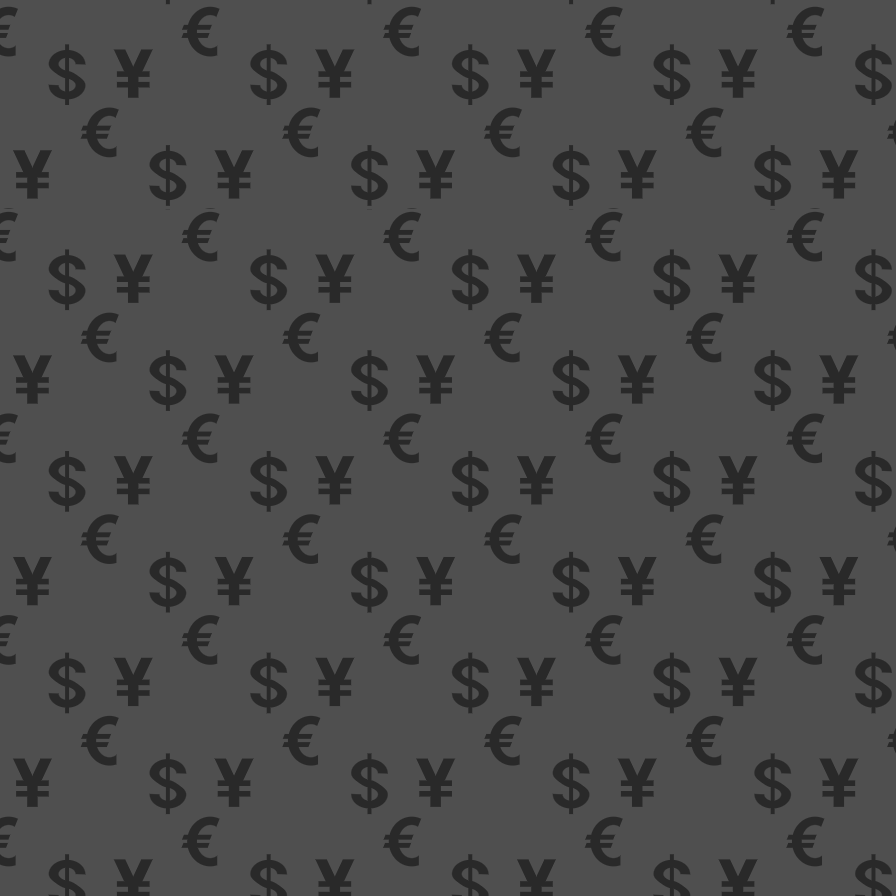
A Shadertoy shader for this pattern:

```glsl
// Dark grey currency signs on a mid grey ground, set in a half-drop lattice.
// Each sign is a signed distance built from ellipse rings, bars and slants;
// one nearest-lattice-point fold repeats it over the whole canvas.

const float CANVAS = 768.0;        // design units across the canvas
const float HALF_STEP = 86.4;      // half the repeat, both across and down
const float SEAM_HEIGHT = 589.0;   // rows above this height sit a little higher
const float SEAM_SHIFT = 3.0;
const vec3 GROUND = vec3(0.31);
const vec3 INK = vec3(0.16);

// Basic shapes
float box(vec2 p, vec2 halfSize) {
    vec2 d = abs(p) - halfSize;
    return max(d.x, d.y);
}

float slantedBar(vec2 p, vec2 halfSize, float slant) {
    return box(vec2(p.x - slant * p.y, p.y), halfSize);
}

float ellipse(vec2 p, vec2 radii) {
    return (length(p / radii) - 1.0) * min(radii.x, radii.y);
}

float ring(vec2 p, vec2 outer, vec2 inner) {
    return max(ellipse(p, outer), -ellipse(p, inner));
}

// Upper bowl of the S, open at its lower right
float bowl(vec2 p) {
    float band = ring(p - vec2(0.0, 8.9), vec2(15.7, 12.3), vec2(7.3, 5.6));
    return max(band, min(p.x - 1.5, 9.2 - p.y));
}

float dollar(vec2 p) {
    // Tilt the middle stroke, leaving top and bottom level
    vec2 tilted = p + vec2(0.0, 0.22 * p.x * exp(-p.y * p.y / 40.0));
    float curve = min(bowl(tilted), bowl(-tilted));
    return min(curve, box(p, vec2(1.7, 26.0)));
}

float yen(vec2 p) {
    float stem = box(p - vec2(0.0, -9.5), vec2(4.5, 11.2));
    float bars = min(box(p - vec2(0.0, -0.4), vec2(14.0, 2.4)),
                     box(p - vec2(0.0, -9.5), vec2(14.0, 2.4)));
    vec2 arm = vec2(abs(p.x), p.y) - vec2(6.8, 10.1);
    float arms = slantedBar(arm, vec2(4.9, 10.6), 0.47);
    return min(min(stem, bars), arms);
}

float euro(vec2 p) {
    float band = ring(p - vec2(8.0, 0.0), vec2(19.8, 21.3), vec2(11.4, 14.2));
    float cut = p.y > 0.0 ? 8.2 + 0.4 * p.y : 14.0;
    float curve = max(band, p.x - cut);
    float bars = min(slantedBar(p - vec2(-3.4, 3.7), vec2(12.0, 2.1), 0.4),
                     slantedBar(p - vec2(-4.6, -3.3), vec2(11.2, 2.1), 0.4));
    return min(curve, bars);
}

// Offset from the nearest point of a half-drop lattice through the origin
vec2 halfDrop(vec2 p, float halfStep) {
    vec2 a = mod(p + halfStep, 2.0 * halfStep) - halfStep;
    vec2 b = mod(p, 2.0 * halfStep) - halfStep;
    return dot(a, a) < dot(b, b) ? a : b;
}

void mainImage(out vec4 fragColor, in vec2 fragCoord) {
    float pixel = CANVAS / iResolution.y;
    vec2 p = fragCoord * pixel;
    p.y -= SEAM_SHIFT * step(SEAM_HEIGHT, p.y);

    // Three signs, each on its own offset copy of the lattice
    float d = dollar(halfDrop(p - vec2(316.7, 441.8), HALF_STEP));
    d = min(d, yen(halfDrop(p - vec2(373.4, 442.7), HALF_STEP)));
    d = min(d, euro(halfDrop(p - vec2(345.0, 392.3), HALF_STEP)));

    float coverage = clamp(0.5 - d / pixel, 0.0, 1.0);
    fragColor = vec4(mix(GROUND, INK, coverage), 1.0);
}
```
